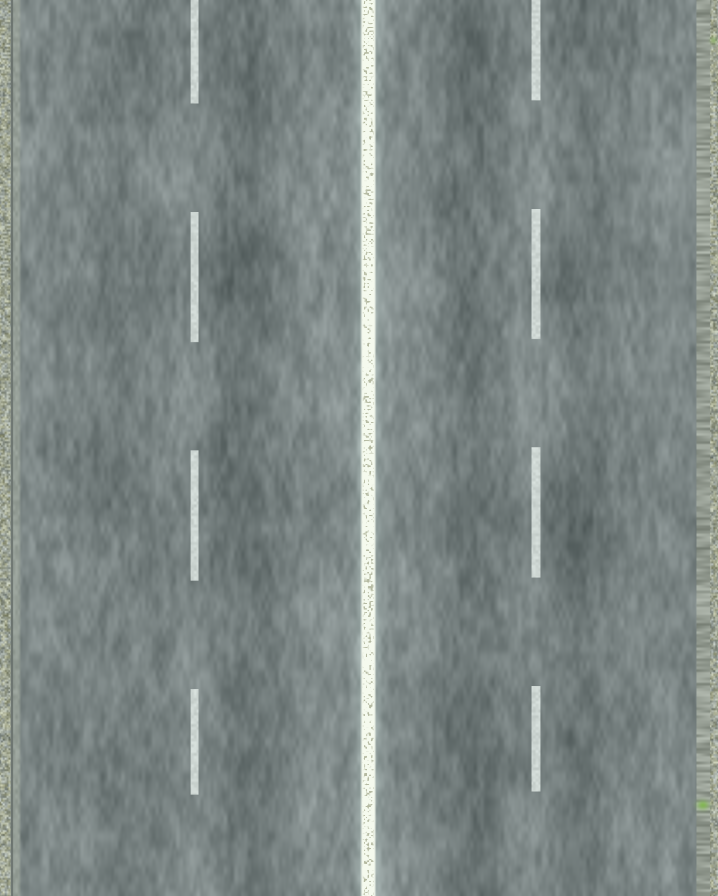
A WebGL 2 fragment shader for this texture:

```glsl
#version 300 es
precision highp float;
// Worn four-lane asphalt road seen from above, with lane dashes and gravel verges.
uniform vec2 u_resolution;
out vec4 fragColor;

float hash(vec2 p) {
  return fract(sin(dot(p, vec2(127.1, 311.7))) * 43758.5453);
}

float noise(vec2 p) {
  vec2 i = floor(p), f = fract(p);
  f = f * f * (3.0 - 2.0 * f);
  return mix(mix(hash(i), hash(i + vec2(1, 0)), f.x),
             mix(hash(i + vec2(0, 1)), hash(i + vec2(1, 1)), f.x), f.y);
}

float bump(float x, float centre, float width) {
  float d = (x - centre) / width;
  return exp(-d * d);
}

// Soft-edged band of half width w around centre c
float band(float x, float c, float w, float soft) {
  return 1.0 - smoothstep(w - soft, w + soft, abs(x - c));
}

// Repeating lane dash; depth is measured down from the top edge
float dash(vec2 uv, float x, float halfWidth, float shift) {
  float depth = 1.0 - uv.y + shift;
  float cell = floor(depth / 0.2663);
  float len = cell > 2.5 ? 0.118 : 0.1455;
  float along = depth - cell * 0.2663;
  float soft = 0.8 / u_resolution.y;
  float inside = smoothstep(-soft, soft, along) * (1.0 - smoothstep(len - soft, len + soft, along));
  return inside * band(uv.x, x, halfWidth, 0.8 / u_resolution.x);
}

// Asphalt: wheel tracks, patches and vertical streaks
vec3 asphalt(vec2 uv) {
  float x = uv.x;
  float tone = 0.495;
  tone -= 0.030 * bump(x, 0.17, 0.045) + 0.050 * bump(x, 0.345, 0.055);
  tone -= 0.055 * bump(x, 0.655, 0.045) + 0.050 * bump(x, 0.81, 0.045);
  tone += 0.030 * bump(x, 0.45, 0.05) + 0.035 * bump(x, 0.56, 0.04);
  tone += 0.022 * bump(x, 0.265, 0.03) + 0.025 * bump(x, 0.742, 0.03);
  tone += 0.020 * bump(x, 0.04, 0.03) + 0.010 * bump(x, 0.94, 0.04);

  // Lighter wear in the gaps between the dashes
  float wave = cos(6.2832 * (1.0 - uv.y - 0.177) / 0.2663);
  tone += wave * (0.010 + 0.018 * bump(x, 0.265, 0.07) + 0.018 * bump(x, 0.745, 0.07));

  tone += 0.045 * (noise(uv * vec2(13, 10)) - 0.5);
  tone += 0.060 * (noise(uv * vec2(48, 22) + 7.0) - 0.5);
  tone += 0.095 * (noise(uv * vec2(112, 46) + 19.0) - 0.5);
  tone += 0.065 * (noise(uv * vec2(210, 105) + 31.0) - 0.5);
  return vec3(tone - 0.020, tone + 0.020, tone + 0.018);
}

vec3 gravel(vec2 uv) {
  float grain = 0.6 * noise(uv * vec2(380, 470)) + 0.4 * noise(uv * vec2(190, 235) + 5.0);
  float tint = noise(uv * vec2(240, 300) + 43.0) - 0.5;
  return vec3(0.62, 0.645, 0.58) + 0.42 * (grain - 0.5) + tint * vec3(0.04, 0.02, -0.08);
}

void main() {
  vec2 uv = gl_FragCoord.xy / u_resolution;
  float px = 0.8 / u_resolution.x;
  vec3 col = asphalt(uv);

  // Lane dashes with a faint worn surface
  float dashes = max(dash(uv, 0.271, 0.0055, 0.0300), dash(uv, 0.7465, 0.0062, 0.0335));
  vec3 dashPaint = vec3(0.82, 0.855, 0.84) + 0.10 * (noise(uv * vec2(250, 310)) - 0.5);
  col = mix(col, dashPaint, dashes * 0.95);

  // Central line: pale halo, then speckled paint
  float centre = 0.5130;
  col += vec3(0.15, 0.17, 0.16) * bump(uv.x, centre, 0.0165);
  float speck = noise(uv * vec2(390, 490) + 11.0);
  vec3 linePaint = vec3(0.96, 0.98, 0.935);
  linePaint -= vec3(0.25, 0.25, 0.30) * smoothstep(0.56, 0.92, speck) * band(uv.x, centre, 0.007, 0.002);
  col = mix(col, linePaint, band(uv.x, centre, 0.0098, 0.0022));

  // Left verge: gravel, dark joint and pale kerb strip
  vec3 stones = gravel(uv);
  vec3 kerb = vec3(0.60, 0.635, 0.60) + 0.10 * (noise(uv * vec2(260, 180)) - 0.5);
  col = mix(col, kerb, 0.85 * band(uv.x, 0.0225, 0.0055, 0.0025));
  col = mix(col, stones, 1.0 - smoothstep(0.0150 - px, 0.0150 + px, uv.x));
  col = mix(col, vec3(0.40, 0.43, 0.41), 0.85 * band(uv.x, 0.0168, 0.0013, px));

  // Right verge: horizontal scrapes, then gravel
  float scrape = noise(vec2(uv.x * 25.0, uv.y * 330.0));
  vec3 scraped = vec3(0.585, 0.615, 0.575) + 0.25 * (scrape - 0.5);
  col = mix(col, scraped, smoothstep(0.970 - px, 0.970 + px, uv.x));
  col = mix(col, stones, smoothstep(0.989 - px, 0.989 + px, uv.x));

  // Small tufts of grass on the right verge
  float tuft = bump(uv.x, 0.979, 0.008) * bump(uv.y, 0.1015, 0.005);
  tuft += 0.5 * bump(uv.x, 0.994, 0.005) * bump(uv.y, 0.955, 0.004);
  col = mix(col, vec3(0.48, 0.72, 0.26), 0.8 * tuft);

  fragColor = vec4(clamp(col, 0.0, 1.0), 1.0);
}
```
